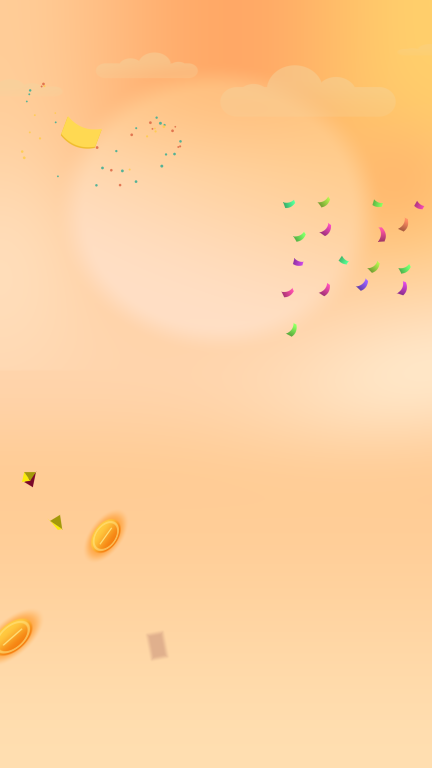
Reproduce this background procedurally as a WebGL 1 fragment shader.

```glsl
precision highp float;
// Warm festive backdrop: a peach sky with a soft glowing disc and clouds, plus confetti,
// shards and blurred coins. Blended gradients form the ground and distance functions
// the objects. Units are percent of the canvas width.
uniform vec2 u_resolution;

float hash(float n) { return fract(sin(n * 12.9898) * 43758.5); }

// Coordinates in a frame turned by angle a
vec2 turn(vec2 p, float a) {
  float c = cos(a), s = sin(a);
  return mat2(c, -s, s, c) * p;
}

float cover(float d) {
  float pixel = 100.0 / u_resolution.x;
  return smoothstep(0.7 * pixel, -0.7 * pixel, d);
}

float box(vec2 p, vec2 halfSize) {
  vec2 d = abs(p) - halfSize;
  return length(max(d, 0.0)) + min(max(d.x, d.y), 0.0);
}

float edge(vec2 p, vec2 a, vec2 b) {
  vec2 e = normalize(b - a);
  return dot(p - a, vec2(-e.y, e.x));
}

// Triangle with clockwise corners
float triangle(vec2 p, vec2 a, vec2 b, vec2 c) {
  return max(edge(p, a, b), max(edge(p, b, c), edge(p, c, a)));
}

float glow(vec2 p, vec2 radius) {
  p /= radius;
  return exp(-dot(p, p));
}

// Flat-bottomed puff; a negative width mirrors it
float cloud(vec2 p, vec2 size) {
  vec2 q = p / size;
  float d = length(vec2(max(abs(q.x) - 0.81, 0.0), q.y)) - 0.19;
  d = min(d, length(q - vec2(-0.15, 0.15)) - 0.32);
  d = min(d, length(q - vec2(0.32, 0.08)) - 0.24);
  d = min(d, length(q - vec2(-0.62, 0.03)) - 0.2);
  return cover(d * size.y) * mix(0.25, 0.48, smoothstep(-0.2, 0.3, q.y));
}

vec3 backdrop(vec2 p) {
  vec3 col = mix(vec3(1.0, 0.87, 0.69), vec3(1.0, 0.80, 0.585), smoothstep(0.0, 66.0, p.y));
  col = mix(col, vec3(1.0, 0.83, 0.67), smoothstep(66.0, 92.0, p.y));

  // Sky: pale left, orange middle, golden right
  vec3 sky = mix(vec3(1.0, 0.80, 0.59), vec3(1.0, 0.66, 0.40), smoothstep(0.0, 54.0, p.x));
  sky = mix(sky, vec3(1.0, 0.81, 0.42), smoothstep(54.0, 100.0, p.x));
  col = mix(col, sky, smoothstep(94.0, 157.0, p.y));
  col = mix(col, vec3(1.0, 0.71, 0.42), 0.8 * glow(p - vec2(92.0, 136.0), vec2(17.0, 16.0)));

  // Cream haze on the left with a crisp lower edge
  float haze = glow(p - vec2(0.0, 115.0), vec2(20.0, 27.0)) * smoothstep(91.7, 92.4, p.y);
  col = mix(col, vec3(1.0, 0.88, 0.75), 0.75 * haze);

  // Large soft disc
  vec2 q = p - vec2(50.5, 129.5);
  float disc = smoothstep(1.11, 0.88, length(q / vec2(34.5, 30.5)));
  float tone = smoothstep(-28.0, 32.0, q.y + 0.4 * q.x);
  vec3 light = mix(vec3(1.0, 0.875, 0.775), vec3(1.0, 0.80, 0.55), tone);
  col = mix(col, light, disc * mix(0.95, 0.65, smoothstep(5.0, 30.0, q.y)));

  // Slanted pale cloud of light
  q = turn(p - vec2(99.0, 92.0), 0.17);
  return mix(col, vec3(1.0, 0.91, 0.79), 0.9 * glow(q, vec2(33.0, 14.0)));
}

// Tilted gold coin with a motion-blurred rim and an engraved face
vec3 coin(vec3 col, vec2 p, vec2 radius, float angle) {
  vec2 q = turn(p, angle) / radius;
  float r = length(q);
  col = mix(col, vec3(1.0, 0.61, 0.18), 0.75 * smoothstep(1.4, 0.75, length(q * vec2(0.85, 1.0))));
  vec3 gold = mix(vec3(0.96, 0.50, 0.06), vec3(1.0, 0.79, 0.25), smoothstep(-0.8, 0.7, q.y));
  col = mix(col, gold, smoothstep(1.03, 0.9, r));
  float ring = smoothstep(0.1, 0.02, abs(r - 0.8));
  float bar = smoothstep(0.06, -0.04, box(q, vec2(0.5, 0.04)));
  return mix(col, vec3(1.0, 0.89, 0.50), max(0.6 * ring, 0.9 * bar));
}

void main() {
  vec2 p = 100.0 * gl_FragCoord.xy / u_resolution.x;
  vec3 col = backdrop(p);

  // Clouds
  float mist = cloud(p - vec2(71.3, 154.2), vec2(20.3, 18.0));
  mist = max(mist, cloud(p - vec2(34.0, 161.4), vec2(-11.8, 9.0)));
  mist = max(mist, cloud(p - vec2(4.0, 156.6), vec2(10.5, 6.0)));
  mist = max(mist, 0.5 * cloud(p - vec2(101.0, 165.7), vec2(9.0, 4.0)));
  col = mix(col, vec3(0.95, 0.83, 0.62), mist);

  // Fine specks in two clusters
  for (int i = 0; i < 42; i++) {
    float n = float(i), pick = hash(n + 7.3);
    float wide = step(0.5, mod(n, 3.0));
    vec2 spot = vec2(hash(n + 1.1), hash(n + 2.7));
    vec2 pos = mix(vec2(3.5, 135.0) + spot * vec2(10.5, 25.0),
                   vec2(22.0, 133.5) + spot * vec2(20.5, 13.0) + vec2(0.0, 9.0 * spot.x * spot.x), wide);
    vec3 tint = pick < 0.45 ? vec3(0.25, 0.68, 0.58) : vec3(1.0, 0.80, 0.30);
    tint = pick > 0.75 ? vec3(0.87, 0.42, 0.28) : tint;
    col = mix(col, tint, 0.9 * cover(length(p - pos) - mix(0.18, 0.34, hash(n + 4.9))));
  }

  // Curled confetti on a jittered grid
  for (int i = 0; i < 17; i++) {
    float n = float(i), pick = hash(n + 31.0);
    vec2 cell = vec2(mod(n, 4.0), floor(n / 4.0));
    vec2 jitter = vec2(hash(n + 12.0), hash(n + 23.0)) - 0.5;
    vec2 q = turn(p - vec2(68.0, 132.0) - cell * vec2(9.2, -7.3) - jitter * vec2(5.0, 4.0), 2.4 * pick - 0.6);
    q.y -= 0.22 * q.x * q.x - 0.2;
    vec3 tint = 0.62 + 0.36 * cos(6.28 * (hash(n + 45.0) + vec3(0.0, 0.35, 0.68)));
    tint *= 0.9 + 0.15 * q.x;
    col = mix(col, tint, cover(box(q, vec2(1.0 + 0.7 * pick, 0.55 - 0.12 * q.x))));
  }

  // Large yellow ribbon piece
  vec2 q = turn(p - vec2(18.6, 146.6), -0.36);
  q.y -= 0.07 * q.x * q.x - 0.4;
  col = mix(col, vec3(0.94, 0.74, 0.18), cover(box(q + vec2(0.0, 0.35), vec2(4.2, 2.2))));
  col = mix(col, vec3(1.0, 0.85, 0.32), cover(box(q, vec2(4.2, 2.2))));

  // Folded shards
  vec3 olive = vec3(0.64, 0.60, 0.04), yellow = vec3(0.98, 0.92, 0.04);
  vec2 s = p - vec2(6.8, 66.8);
  col = mix(col, vec3(0.48, 0.03, 0.16), cover(triangle(s, vec2(1.5, 1.6), vec2(0.8, -1.8), vec2(-1.2, -0.6))));
  col = mix(col, yellow, cover(triangle(s, vec2(-1.2, 1.7), vec2(0.2, -0.3), vec2(-1.7, -0.6))));
  col = mix(col, olive, cover(triangle(s, vec2(-1.2, 1.7), vec2(1.5, 1.7), vec2(0.2, -0.3))));
  s = p - vec2(13.0, 56.8);
  col = mix(col, yellow, cover(triangle(s, vec2(-1.4, 0.4), vec2(1.4, -1.5), vec2(0.4, -1.7))));
  col = mix(col, olive, cover(triangle(s, vec2(-1.4, 0.4), vec2(0.9, 1.8), vec2(1.4, -1.5))));

  // Coins and a blurred paper scrap
  col = coin(col, p - vec2(24.5, 53.7), vec2(4.5, 2.9), 0.95);
  col = coin(col, p - vec2(2.9, 30.3), vec2(5.6, 3.2), 0.72);
  float scrap = box(turn(p - vec2(36.4, 28.3), 0.19), vec2(1.7, 2.8));
  col = mix(col, vec3(0.84, 0.64, 0.52), 0.75 * smoothstep(0.8, -0.6, scrap));
  gl_FragColor = vec4(col, 1.0);
}
```
